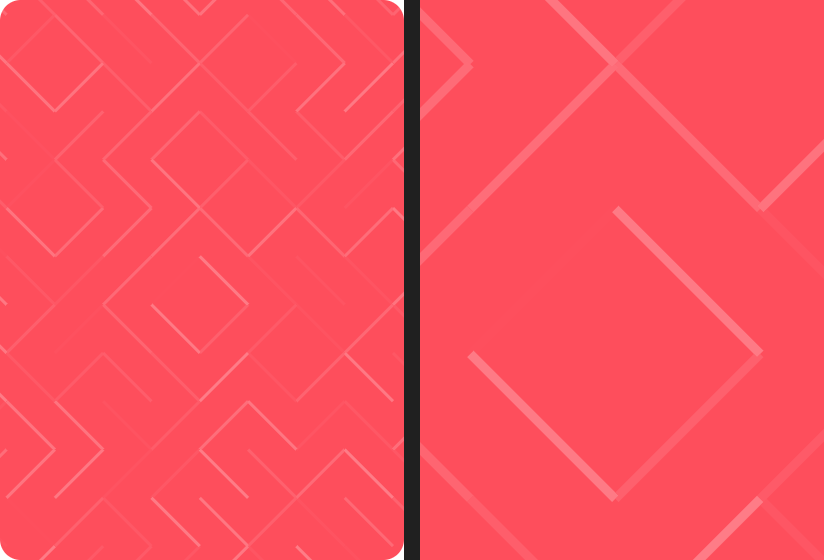
Left, the full canvas; right, a detail of the centre.
A WebGL 1 fragment shader for this pattern:

```glsl
precision highp float;

uniform vec2 u_resolution;

// Lengths are fractions of the canvas height
const float CELL = 0.08626;
const vec2 GRID_ORIGIN = vec2(0.0117, 0.0247);
const float LINE_WIDTH = 0.0054;
const float CORNER_RADIUS = 0.037;
const float MAX_OPACITY = 0.27;
const float FALLING_SHARE = 0.56;

const vec3 CORAL = vec3(0.996, 0.304, 0.361);
const vec3 WHITE = vec3(1.0);

// Two independent random values per cell
vec2 hash22(vec2 p) {
  vec3 q = fract(vec3(p.xyx) * vec3(0.1031, 0.1030, 0.0973));
  q += dot(q, q.yzx + 33.33);
  return fract((q.xx + q.yz) * q.zy);
}

float boxDistance(vec2 p, vec2 halfSize) {
  vec2 d = abs(p) - halfSize;
  return length(max(d, 0.0)) + min(max(d.x, d.y), 0.0);
}

float coverage(float dist, float pixel) {
  return clamp(0.5 - dist / pixel, 0.0, 1.0);
}

// Square-ended stroke across a cell, slope +1 or -1
float diagonalDistance(vec2 p, float slope, float cell, float width) {
  vec2 along = vec2(1.0, slope) * 0.70710678;
  vec2 local = vec2(dot(p, along), dot(p, vec2(-along.y, along.x)));
  return boxDistance(local, vec2(cell * 0.70710678, width * 0.5));
}

// Opacity of random diagonals; neighbours keep stroke ends whole
float mazeOpacity(vec2 p, float pixel) {
  vec2 grid = (p - GRID_ORIGIN) / CELL;
  vec2 home = floor(grid);
  float opacity = 0.0;
  for (int j = -1; j <= 1; j++) {
    for (int i = -1; i <= 1; i++) {
      vec2 id = home + vec2(float(i), float(j));
      vec2 rnd = hash22(id + 47.0);
      vec2 local = (grid - id - 0.5) * CELL;
      float slope = rnd.x < FALLING_SHARE ? -1.0 : 1.0;
      float dist = diagonalDistance(local, slope, CELL, LINE_WIDTH);
      opacity = max(opacity, coverage(dist, pixel) * rnd.y * MAX_OPACITY);
    }
  }
  return opacity;
}

void main() {
  float pixel = 1.0 / u_resolution.y;
  vec2 p = gl_FragCoord.xy * pixel;
  vec2 halfCanvas = 0.5 * u_resolution * pixel;

  vec3 color = mix(CORAL, WHITE, mazeOpacity(p, pixel));

  // Rounded card on white
  float card = boxDistance(p - halfCanvas, halfCanvas - CORNER_RADIUS) - CORNER_RADIUS;
  color = mix(WHITE, color, coverage(card, pixel));

  gl_FragColor = vec4(color, 1.0);
}
```
